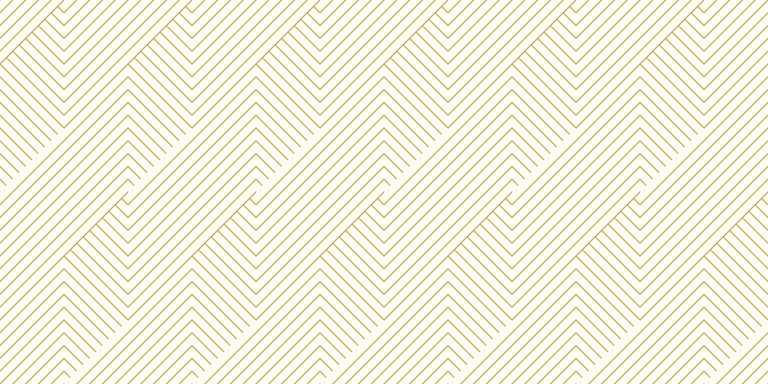
This pattern is drawn by a WebGL 2 fragment shader. Its source:

```glsl
#version 300 es
precision highp float;
// Thin gold diagonal lines folded into interlocking chevrons on a cream ground.

uniform vec2 u_resolution;
out vec4 outColor;

const float ROWS = 6.0;          // canvas height in strips; each strip is one unit wide
const float PITCH = 0.2;         // vertical spacing of the lines
const float LINE_WIDTH = 0.0205;
const float BAND = 2.0;          // vertical size of a diagonal band
const float BAND_START = 3.0;
const int SAMPLES = 3;           // antialiasing grid per side

const vec3 CREAM = vec3(0.992, 0.984, 0.955);
const vec3 GOLD = vec3(0.745, 0.695, 0.375);

// Distance along an axis to the nearest multiple of the pitch.
float nearestLine(float v, float pitch) {
    return abs(fract(v / pitch + 0.5) - 0.5) * pitch;
}

// One strip in three is folded, stepping left by one in each band.
bool isFolded(float strip, float band) {
    return mod(strip + band + 1.0, 3.0) < 0.5;
}

// Perpendicular distance to the closest line of the weave.
float weaveDistance(vec2 p) {
    float rise = p.x - p.y + ROWS;   // constant along rising lines
    float fall = p.x + p.y - ROWS;   // constant along falling lines
    float strip = floor(p.x);
    float band = floor((rise - BAND_START) / BAND);
    float depth = rise - BAND_START - band * BAND;
    float d;
    if (isFolded(strip, band)) {
        // Falling lines meet the rising line at the top of the fold.
        d = min(nearestLine(fall, PITCH), depth);
    } else {
        d = nearestLine(rise, PITCH);
        // Leave a gap below the free ends of a fold.
        if (depth < 0.5 * PITCH && isFolded(strip, band - 1.0)) {
            d = PITCH - depth;
        }
    }
    return d * inversesqrt(2.0);
}

float strokeCoverage(float d, float width, float pixel) {
    return clamp((0.5 * width - d) / pixel + 0.5, 0.0, 1.0);
}

void main() {
    float pixel = ROWS / u_resolution.y;
    float subPixel = pixel / float(SAMPLES);
    float ink = 0.0;

    // Average a small grid so that folds and cut ends stay smooth.
    for (int j = 0; j < SAMPLES; j++) {
        for (int i = 0; i < SAMPLES; i++) {
            vec2 offset = (vec2(i, j) + 0.5) / float(SAMPLES) - 0.5;
            vec2 p = (gl_FragCoord.xy + offset) * pixel;
            ink += strokeCoverage(weaveDistance(p), LINE_WIDTH, subPixel);
        }
    }
    ink /= float(SAMPLES * SAMPLES);

    outColor = vec4(mix(CREAM, GOLD, ink), 1.0);
}
```
